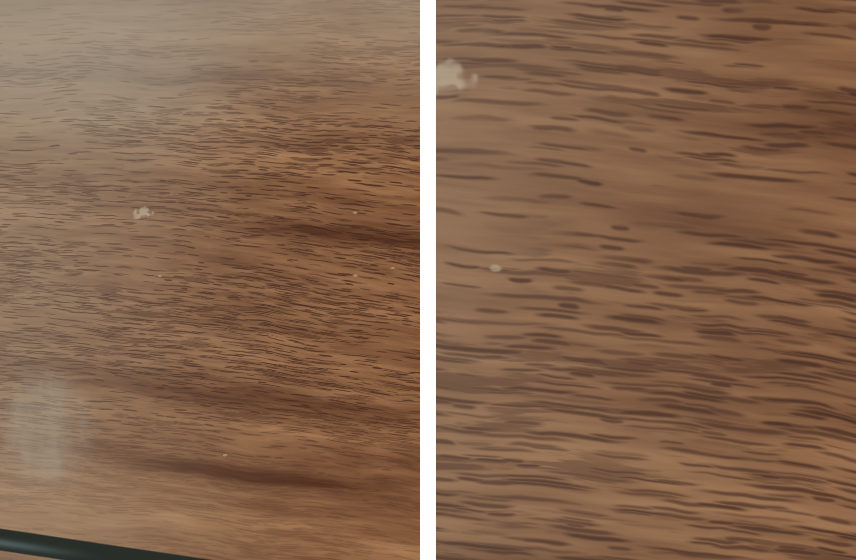
Left, the full canvas; right, a detail of the centre.
Write a Shadertoy shader that draws this texture.

```glsl
// Brown wood veneer seen close up: drifting grain bands and short dark pores,
// veiled by pale reflected light, with a dark seam in the lower left corner.
// Grain is stretched noise in warped coordinates; pores are jittered dashes.

const vec3 WOOD_DARK  = vec3(0.355, 0.21, 0.135);
const vec3 WOOD_LIGHT = vec3(0.65, 0.47, 0.32);
const vec3 PORE_COLOR = vec3(0.235, 0.135, 0.105);
const vec3 HAZE_COLOR = vec3(0.65, 0.62, 0.56);
const vec3 CHIP_COLOR = vec3(0.74, 0.68, 0.59);
const vec3 SEAM_COLOR = vec3(0.16, 0.18, 0.16);
const vec3 SEAM_GLINT = vec3(0.34, 0.40, 0.40);
const float GRAIN_SLOPE = 0.115;
const float PORE_STRENGTH = 0.80;
const float PORE_BLUR = 0.0010;
const float FIBRE_STRENGTH = 0.55;
const int PORE_LAYERS = 6;

// Dark bands: height, half width, strength, horizontal centre
const vec4 BANDS[5] = vec4[5](
    vec4(0.865, 0.020, 0.48, 0.35), vec4(0.630, 0.028, 0.42, 0.62),
    vec4(0.338, 0.034, 0.66, 0.32), vec4(0.200, 0.020, 0.48, 0.50),
    vec4(0.765, 0.022, 0.30, 0.62));

float hash(vec2 p) {
    vec3 q = fract(vec3(p.xyx) * 0.1031);
    q += dot(q, q.yzx + 33.33);
    return fract((q.x + q.y) * q.z);
}

float noise(vec2 p) {
    vec2 i = floor(p), f = fract(p);
    f = f * f * (3.0 - 2.0 * f);
    return mix(mix(hash(i), hash(i + vec2(1, 0)), f.x),
               mix(hash(i + vec2(0, 1)), hash(i + vec2(1, 1)), f.x), f.y);
}

float fbm(vec2 p) {
    float sum = 0.0, amp = 0.5;
    for (int i = 0; i < 4; i++) {
        sum += amp * noise(p);
        p = p * 2.03 + 17.1;
        amp *= 0.5;
    }
    return sum / 0.9375;
}

// Canvas position to grain space, where fibres run along x
vec2 grainSpace(vec2 p) {
    float slope = GRAIN_SLOPE * smoothstep(0.95, 0.4, p.y);
    float wave = 0.035 * (fbm(p * vec2(3.0, 2.2) + 5.0) - 0.5);
    float ripple = 0.004 * (noise(p * vec2(13.0, 9.0)) - 0.5);
    return vec2(p.x, p.y + slope * p.x + wave + ripple);
}

// One layer of tapered, uneven dashes, at most one in each cell
float pores(vec2 g, vec2 cell, float seed, float density, float blur) {
    vec2 q = g / cell + seed * vec2(3.7, 0.37);
    q.x += 9.0 * hash(vec2(floor(q.y), seed));
    vec2 id = floor(q) + seed * 31.0;
    vec2 f = (fract(q) - 0.5) * cell;
    f.y -= (hash(id) - 0.5) * cell.y * 0.4;
    f.y += 0.0012 * (noise(g * vec2(90.0, 150.0)) - 0.5);
    float halfLength = cell.x * mix(0.16, 0.49, hash(id + 7.3));
    float along = abs(f.x) / halfLength;
    float thick = mix(0.0006, 0.0014, hash(id + 1.7)) * sqrt(max(0.0, 1.0 - along * along));
    float ink = smoothstep(blur, -blur, abs(f.y) - thick);
    ink *= smoothstep(1.0, 0.45, along) * mix(0.6, 1.0, hash(id + 4.9));
    return ink * smoothstep(-0.12, 0.12, density - hash(id + 3.1));
}

// Soft ellipse with a ragged rim
float patchMask(vec2 p, vec2 center, vec2 radius, float rough) {
    vec2 d = (p - center) / radius;
    return smoothstep(1.15, 0.55, length(d) + rough * (noise(p * 190.0) - 0.5));
}

void mainImage(out vec4 fragColor, in vec2 fragCoord) {
    vec2 p = fragCoord / iResolution.y;
    float pixel = 1.0 / iResolution.y;
    vec2 g = grainSpace(p);
    float focus = smoothstep(0.10, 0.34, p.y) * smoothstep(1.04, 0.72, p.y);

    // Broad tone and dark bands, each band sharper on its lower side
    float tone = 0.61 + 0.9 * (fbm(g * vec2(2.5, 19.0)) - 0.5);
    tone += 0.5 * (fbm(g * vec2(6.0, 60.0) + 9.0) - 0.5);
    float bandSum = 0.0;
    for (int i = 0; i < 5; i++) {
        vec4 b = BANDS[i];
        float y = (g.y - b.x) / b.y, x = (p.x - b.w) / 0.36;
        y *= y < 0.0 ? 1.9 : 0.85;
        bandSum += b.z * exp(-y * y - x * x);
    }
    tone -= bandSum * (0.7 + 0.6 * noise(g * vec2(7.0, 90.0)));

    // Fine fibres, soft where the view is out of focus
    float fibre = fbm(g * vec2(16.0, 170.0) + 21.0) - 0.5;
    tone += FIBRE_STRENGTH * mix(0.7, 1.0, focus) * fibre;
    vec3 col = mix(WOOD_DARK, WOOD_LIGHT, clamp(tone, -0.1, 1.05));

    // Pale reflected light from the left and the top
    float haze = 0.44 * exp(-p.x * p.x / 0.14) + 0.52 * smoothstep(0.66, 1.02, p.y);
    vec2 glow = p - vec2(0.26, 0.82);
    haze += 0.22 * exp(-dot(glow, glow) / 0.03);
    haze = clamp(haze * (0.78 + 0.36 * fbm(p * 4.0)), 0.0, 0.76);
    col = mix(col, HAZE_COLOR, haze);

    // Pores gather in streaks, crisp in the middle, blurred at top and bottom
    float blur = max(mix(0.0020, PORE_BLUR, focus), 0.6 * pixel);
    float density = 0.20 + 0.72 * smoothstep(0.32, 0.64, fbm(g * vec2(4.0, 23.0) + 3.0));
    density += 0.3 * bandSum;
    float ink = 0.0;
    for (int i = 0; i < PORE_LAYERS; i++) {
        float k = float(i);
        vec2 cell = vec2(0.094 - 0.010 * k, 0.0077 + 0.0006 * k);
        ink = max(ink, pores(g, cell, k + 1.0, density * 0.75, blur));
    }
    float shade = smoothstep(0.55, 0.72, fbm(g * vec2(20.0, 190.0) + 40.0));
    ink = max(ink, 0.5 * shade * smoothstep(0.1, 0.7, density));
    float poreMix = ink * PORE_STRENGTH * mix(0.38, 1.0, focus);
    col = mix(col, mix(PORE_COLOR, HAZE_COLOR, 0.72 * haze), poreMix);

    // Wiped smudge, chip with a dark core and a few specks
    float smudge = patchMask(p, vec2(0.085, 0.235), vec2(0.085, 0.11), 0.1);
    smudge *= fbm(p * vec2(30.0, 7.0) + 2.0);
    col = mix(col, HAZE_COLOR * 1.03, 0.6 * smudge);
    float chip = patchMask(p, vec2(0.254, 0.619), vec2(0.018, 0.011), 0.7);
    chip *= 0.35 + 0.65 * smoothstep(0.3, 0.65, noise(p * 150.0));
    col = mix(col, CHIP_COLOR, 0.7 * chip);
    vec2 speckId = floor(p * 9.0);
    vec2 speckPos = (speckId + 0.2 + 0.6 * vec2(hash(speckId), hash(speckId + 5.0))) / 9.0;
    float speck = patchMask(p, speckPos, vec2(0.0045, 0.0025), 0.5);
    col = mix(col, CHIP_COLOR, 0.55 * speck * step(0.9, hash(speckId + 11.0)));

    // Slanted seam with a cool glint, wood again below it
    float s = p.y + 0.148 * p.x;
    float edge = max(0.0018, pixel);
    float seam = smoothstep(0.056 + edge, 0.056 - edge, s) * smoothstep(0.017 - edge, 0.017 + edge, s);
    float glint = exp(-pow((s - 0.031) / 0.007, 2.0)) * smoothstep(0.2, 0.0, p.x);
    col = mix(col, mix(SEAM_COLOR, SEAM_GLINT, 0.8 * glint), seam);

    fragColor = vec4(clamp(col, 0.0, 1.0), 1.0);
}
```
